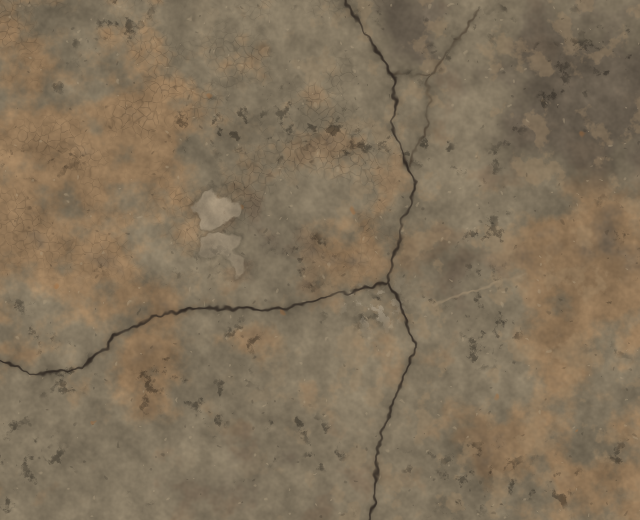
A Shadertoy shader for this texture:

```glsl
// Weathered, stained concrete slab split by dark branching cracks.
// Layers: warped gradient-noise stains, fine craquelure, clustered grime and
// chips, a pale plaster stain, and cracks drawn as distances to bent curves.

vec2 hash2(vec2 p) {
    vec3 q = fract(p.xyx * vec3(.1031, .1030, .0973));
    q += dot(q, q.yzx + 33.33);
    return fract((q.xx + q.yz) * q.zy);
}

float cornerSlope(vec2 cell, vec2 offset) {
    float angle = 6.2832 * hash2(cell).x;
    return dot(vec2(cos(angle), sin(angle)), offset);
}

float gradientNoise(vec2 p) {
    vec2 i = floor(p), f = p - i, e = vec2(1, 0);
    vec2 u = f * f * f * (f * (f * 6. - 15.) + 10.);
    float low = mix(cornerSlope(i, f), cornerSlope(i + e, f - e), u.x);
    float high = mix(cornerSlope(i + e.yx, f - e.yx), cornerSlope(i + 1., f - 1.), u.x);
    return mix(low, high, u.y);
}

vec2 noisePair(vec2 p) { return vec2(gradientNoise(p), gradientNoise(p + 40.)); }

float fbm(vec2 p) {
    float sum = 0., amp = .5;
    for (int i = 0; i < 5; i++) {
        sum += amp * gradientNoise(p);
        p = mat2(1.6, 1.2, -1.2, 1.6) * p + 17.3;
        amp *= .55;
    }
    return sum;
}

// Gap between the two nearest cell centres: zero along cell borders
float cellBorder(vec2 p) {
    vec2 id = floor(p), near = vec2(9);
    for (int y = -1; y <= 1; y++)
    for (int x = -1; x <= 1; x++) {
        vec2 c = id + vec2(x, y);
        float d = length(c + hash2(c) - p);
        near = d < near.x ? vec2(d, near.x) : vec2(near.x, min(near.y, d));
    }
    return near.y - near.x;
}

float blob(vec2 p, vec2 center, vec2 radius) {
    vec2 d = (p - center) / radius;
    return exp(-dot(d, d));
}

float spots(vec2 p, float count, float radius, float density) {
    vec2 g = p * count, id = floor(g), k = hash2(id + 71.);
    float r = radius * (.4 + .6 * k.y);
    float d = length(g - id - .3 - .4 * hash2(id));
    return step(k.x, density) * (1. - smoothstep(r * .3, r, d));
}

float ramp(float a, float b, float x) { return clamp((x - a) / (b - a), 0., 1.); }

float mainPath(float y) {
    return .712 + .025 * ramp(0., .18, y) + .064 * ramp(.18, .335, y)
        - .054 * ramp(.335, .46, y) + .048 * ramp(.46, .645, y)
        - .036 * ramp(.65, .75, y) - .095 * ramp(.85, 1., y);
}

float sidePath(float x) {
    return .311 - .032 * ramp(0., .06, x) + .013 * ramp(.08, .16, x)
        + .057 * ramp(.16, .22, x) + .045 * ramp(.22, .3, x)
        + .013 * ramp(.3, .38, x) + .051 * ramp(.55, .747, x);
}

float branchPath(float y) { return .788 + .035 * ramp(.68, .76, y) + .1 * ramp(.85, .98, y); }

// Distance to a curve from its offset and the change of height over .008
float curveDistance(float offset, float rise) { return abs(offset) / length(vec2(1, rise / .008)); }

float segmentDistance(vec2 p, vec2 a, vec2 b) {
    vec2 d = b - a;
    return length(p - a - d * clamp(dot(p - a, d) / dot(d, d), 0., 1.));
}

float stroke(float d, float width, float px) { return 1. - smoothstep(width * .2, width * 1.4 + px, d); }

void mainImage(out vec4 fragColor, in vec2 fragCoord) {
    vec2 p = fragCoord / iResolution.y;
    float px = 1. / iResolution.y;
    vec2 jitter = noisePair(p * 27.);
    vec2 q = p + jitter * .01 + noisePair(p * 75.) * .006;
    float broad = fbm(p * 3.2 + 5.), mottle = fbm(p * 19.), ragged = fbm(p * 9. + 31.);

    // Ochre and dark stains with ragged edges
    float warm = .7 * blob(p, vec2(.08, .7), vec2(.3, .28)) + .5 * blob(p, vec2(.29, .73), vec2(.08))
        + .85 * blob(p, vec2(1.13, .5), vec2(.15, .2)) + .5 * blob(p, vec2(.33, .29), vec2(.2, .09))
        + .5 * blob(p, vec2(.66, .53), vec2(.09)) + .4 * blob(p, vec2(1.15, .1), vec2(.2));
    float dark = blob(p, vec2(1.16, .82), vec2(.24, .19)) + .9 * blob(p, vec2(.78, .95), vec2(.07, .08))
        + .4 * blob(p, vec2(.52, .54), vec2(.13)) + .4 * blob(p, vec2(.92, .45), vec2(.12))
        + .35 * blob(p, vec2(.5, .08), vec2(.3, .12));
    vec3 col = mix(vec3(.497, .45, .37), vec3(.568, .463, .345),
        smoothstep(.1, .65, warm + .9 * broad + 1.2 * ragged + .5 * mottle));
    col = mix(col, vec3(.375, .335, .285), .85 * smoothstep(.2, .75, dark + .5 * broad + ragged + .4 * mottle));
    col *= 1. + .28 * fbm(p * 5. + 70.) + .3 * mottle;
    float crust = smoothstep(.08, .2, fbm(p * 14. + 90.) + .2 * mottle);
    col = mix(col, vec3(.59, .5, .385), .42 * crust * smoothstep(.2, .9, p.x));

    // Grain, slanting scuffs and craquelure
    float scuff = gradientNoise(vec2(dot(p, vec2(.75, -.66)) * 9., dot(p, vec2(.66, .75)) * 110.));
    col *= 1. + .03 * scuff + .05 * gradientNoise(p * 130.) + .06 * gradientNoise(p * 65.);
    float crazed = smoothstep(-.15, .3, broad + ragged) * smoothstep(.4, .6, p.y) * smoothstep(.8, .68, p.x);
    col *= 1. - .12 * crazed * (1. - smoothstep(.0, .22, cellBorder(q * 62.)));

    // Clustered grime, pale chips and rust
    float cluster = smoothstep(.02, .22, fbm(p * 6. + 53.));
    col *= 1. - .3 * cluster * smoothstep(.1, .26, fbm(p * 30. + 8.)) - .14 * spots(q, 46., .22, .12);
    col = mix(col, vec3(.67, .6, .49), .4 * spots(q + 7., 42., .2, .14));
    col = mix(col, vec3(.62, .42, .25), .45 * spots(q + 9., 14., .12, .05));

    // Pale plaster stain, crumbs at the fork and a long scratch
    vec2 s = q + jitter * .01;
    float plaster = min(length(s - vec2(.415, .597)) - .036, segmentDistance(s, vec2(.4, .533), vec2(.44, .527)) - .016);
    plaster = min(plaster, segmentDistance(s, vec2(.425, .53), vec2(.46, .485)) - .013) + .035 * mottle;
    col *= 1. - .12 * smoothstep(.02, 0., plaster);
    col = mix(col, vec3(.62, .56, .47) * (1. + .5 * mottle),
        smoothstep(.004, -.004, plaster) * mix(.5, .85, smoothstep(.5, .57, p.y)));
    float crumbs = smoothstep(.03, .16, fbm(p * 36.)) * blob(p, vec2(.722, .415), vec2(.05, .045));
    col = mix(col, vec3(.65, .6, .52), .7 * crumbs);
    float scratch = stroke(segmentDistance(q, vec2(.833, .415), vec2(1.01, .471)), .002, px);
    col = mix(col, vec3(.63, .55, .44), scratch * (.4 + .7 * jitter.x));

    // Main crack, side crack and fainter upper branch
    vec2 a = q - .004, b = q + .004;
    float mainD = curveDistance(q.x - mainPath(q.y), mainPath(b.y) - mainPath(a.y));
    float sideD = curveDistance(q.y - sidePath(q.x), sidePath(b.x) - sidePath(a.x)) + max(q.x - .747, 0.);
    float branchD = curveDistance(q.x - branchPath(q.y), branchPath(b.y) - branchPath(a.y));
    branchD = min(branchD + max(.685 - q.y, 0.) + max(q.y - .98, 0.), segmentDistance(q, vec2(.757, .858), vec2(.825, .858)));
    float crackD = min(mainD, sideD), wear = gradientNoise(p * 24. + 3.);
    col *= 1. - (.2 + .25 * wear) * exp(-crackD / .007) - .16 * exp(-branchD / .007);
    col = mix(col, vec3(.27, .22, .17), (.3 + .5 * wear) * stroke(branchD, .0018, px));
    col = mix(col, vec3(.19, .16, .135), (.74 + .45 * wear) * stroke(crackD, .0018 + .0016 * wear, px));
    fragColor = vec4(clamp(col, 0., 1.), 1);
}
```
